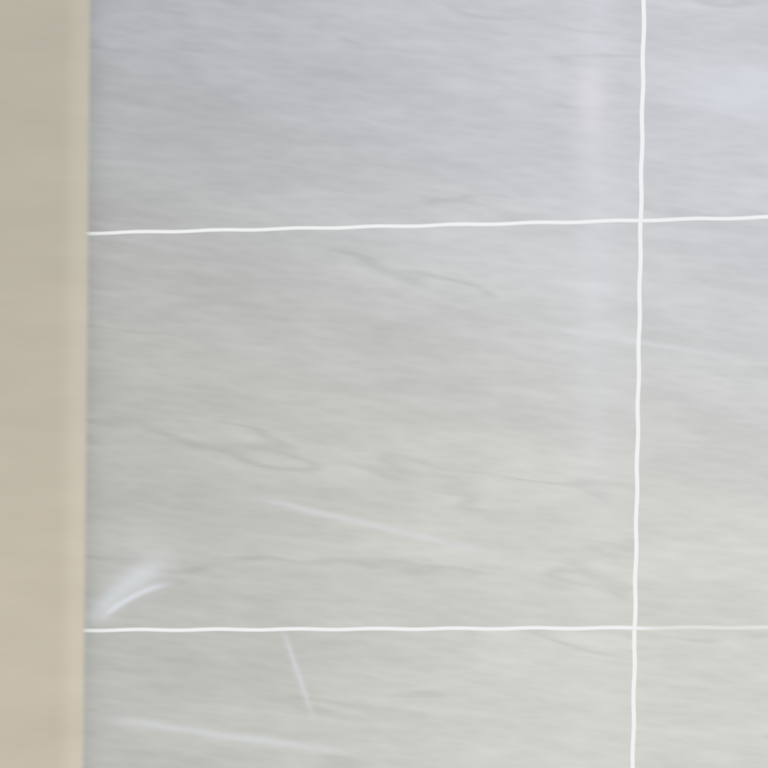
A three.js fragment shader for this texture:

```glsl
// Grey stone wall tiles with thin white joints beside a beige upright strip.
// Slightly skewed tile coordinates give the joints; stretched layered sines and
// cellular grain give the stone, with soft light, reflections and scuffs on top.

varying vec2 vUv;

const vec2  TILE_SIZE    = vec2(0.74, 0.517);
const vec2  JOINT_CROSS  = vec2(0.824, 0.1795);  // lower joint crossing
const vec2  JOINT_HALF   = vec2(0.0028, 0.0022); // half widths: upright, level
const float STRIP_EDGE   = 0.109;
const float STONE_SLOPE  = 0.11;
const float CLOUD_DEPTH  = 0.022;
const float FINE_DEPTH   = 0.014;
const float GRAIN_DEPTH  = 0.022;
const float VEIN_DEPTH   = 0.035;
const float STONE_DARK   = 0.715;
const float STONE_LIGHT  = 0.825;
const vec3  WARM_TINT    = vec3(1.0, 1.0, 0.975);
const vec3  COOL_TINT    = vec3(0.99, 1.0, 1.025);
const vec3  JOINT_COLOR  = vec3(0.95, 0.96, 0.96);
const vec3  SCUFF_COLOR  = vec3(0.86, 0.88, 0.90);
const vec3  GLOW_COLOR   = vec3(0.87, 0.89, 0.92);
const vec3  PINK_GLOW    = vec3(0.88, 0.86, 0.88);
const vec3  STRIP_TOP    = vec3(0.72, 0.70, 0.64);
const vec3  STRIP_BOTTOM = vec3(0.77, 0.735, 0.67);
const mat2  TURN         = mat2(0.8, 0.6, -0.6, 0.8);

vec2 hash2(vec2 p) {
  return fract(sin(vec2(dot(p, vec2(127.1, 311.7)), dot(p, vec2(269.5, 183.3)))) * 43758.5);
}

// Layered, warped sines, about -1 to 1
float cloud(vec2 p) {
  float sum = 0.0, amp = 0.55;
  for (int i = 0; i < 5; i++) {
    p = TURN * p * 1.8 + 1.7;
    sum += amp * sin(p.x + 1.5 * sin(p.y * 0.7)) * sin(p.y + 1.5 * sin(p.x * 0.6));
    amp *= 0.68;
  }
  return sum;
}

// Distance to the nearest cell point
float cellular(vec2 p) {
  vec2 cell = floor(p), f = fract(p);
  float d = 2.0;
  for (int y = -1; y <= 1; y++)
    for (int x = -1; x <= 1; x++) {
      vec2 o = vec2(float(x), float(y));
      d = min(d, length(o + hash2(cell + o) - f));
    }
  return d;
}

// Soft stroke from a to b, fading at both ends
float streak(vec2 p, vec2 a, vec2 b, float width) {
  vec2 ab = b - a;
  float t = clamp(dot(p - a, ab) / dot(ab, ab), 0.0, 1.0);
  float d = length(p - a - ab * t) / width;
  return exp(-d * d) * smoothstep(0.0, 0.25, t) * smoothstep(1.0, 0.6, t);
}

float spot(vec2 p, vec2 center, vec2 size) {
  vec2 d = (p - center) / size;
  return exp(-dot(d, d));
}

vec3 stone(vec2 p, vec2 tile) {
  float level = STONE_DARK + (STONE_LIGHT - STONE_DARK)
              * (0.75 * smoothstep(0.1, 0.85, p.x) + 0.3 * (1.0 - p.y));
  vec2 g = vec2(p.x, p.y + STONE_SLOPE * p.x) + hash2(tile + 7.0) * 5.0;
  float broad = cloud(g * vec2(2.5, 11.0));
  float vein = 1.0 - smoothstep(0.0, 0.16, abs(cloud(g * vec2(1.6, 8.0) + 3.0)));
  float patches = smoothstep(0.05, 0.6, broad);
  level += CLOUD_DEPTH * broad + FINE_DEPTH * cloud(g * vec2(11.0, 48.0));
  level += GRAIN_DEPTH * (cellular(g * vec2(24.0, 110.0)) - 0.5);
  level -= VEIN_DEPTH * vein * patches;
  return level * mix(WARM_TINT, COOL_TINT, smoothstep(0.3, 1.0, p.y + 0.3 * (p.x - 0.5)));
}

void main() {
  vec2 p = vUv;

  // Skewed tile coordinates with a slight hand-laid wobble
  float wobble = 0.0006 * (sin(p.x * 61.0) + sin(p.y * 83.0));
  float rowHeight = TILE_SIZE.y + 0.019 * (p.x - 0.117);
  vec2 pitch = vec2(TILE_SIZE.x, rowHeight);
  vec2 grid = vec2(p.x - JOINT_CROSS.x - 0.015 * p.y,
                   p.y - JOINT_CROSS.y - 0.004 * p.x) + wobble;
  grid /= pitch;
  vec3 color = stone(p, floor(grid));

  // Upright reflections
  float glow = spot(p, vec2(0.775, 0.75), vec2(0.028, 0.38)) * (0.7 + 0.3 * cloud(p * vec2(6.0, 12.0)));
  color = mix(color, GLOW_COLOR, 0.4 * glow);
  color = mix(color, PINK_GLOW, 0.6 * spot(p, vec2(0.77, 0.87), vec2(0.018, 0.045)));
  color = mix(color, GLOW_COLOR, 0.5 * spot(p, vec2(0.97, 0.88), vec2(0.08, 0.035)));

  // Pale veins, scratch and curved scuff
  float pale = streak(p, vec2(0.30, 0.36), vec2(0.68, 0.27), 0.005)
             + streak(p, vec2(0.68, 0.58), vec2(0.98, 0.53), 0.004)
             + streak(p, vec2(0.10, 0.07), vec2(0.52, 0.01), 0.006)
             + streak(p, vec2(0.365, 0.19), vec2(0.415, 0.045), 0.004);
  color = mix(color, SCUFF_COLOR, 0.45 * min(pale, 1.0));
  vec2 bend = p + vec2(0.0, 3.5 * (p.x - 0.18) * (p.x - 0.18));
  float scuff = 0.65 * streak(bend, vec2(0.105, 0.195), vec2(0.24, 0.29), 0.018)
              + 0.6 * streak(bend, vec2(0.125, 0.20), vec2(0.24, 0.255), 0.004);
  color = mix(color, SCUFF_COLOR, min(scuff, 0.9));

  // Joints, fainter at the lower right
  vec2 gap = abs(fract(grid + 0.5) - 0.5) * pitch;
  vec2 line = 1.0 - smoothstep(JOINT_HALF - 0.0015, JOINT_HALF + 0.0015, gap);
  line.y *= 1.0 - 0.5 * smoothstep(0.82, 0.86, p.x) * step(p.y, 0.4);
  color = mix(color, JOINT_COLOR, 0.95 * max(line.x, line.y));

  // Beige strip with a pale rim and a shadow on the tiles
  float side = p.x - STRIP_EDGE - 0.009 * p.y;
  color *= 1.0 - 0.09 * exp(-max(side, 0.0) / 0.018);
  vec3 strip = mix(STRIP_BOTTOM, STRIP_TOP, smoothstep(0.1, 1.0, p.y));
  strip += 0.012 * cloud(p * vec2(5.0, 22.0)) + 0.035 * smoothstep(-0.04, -0.01, side);
  color = mix(strip, color, smoothstep(-0.006, 0.005, side));

  gl_FragColor = vec4(color, 1.0);
}
```
